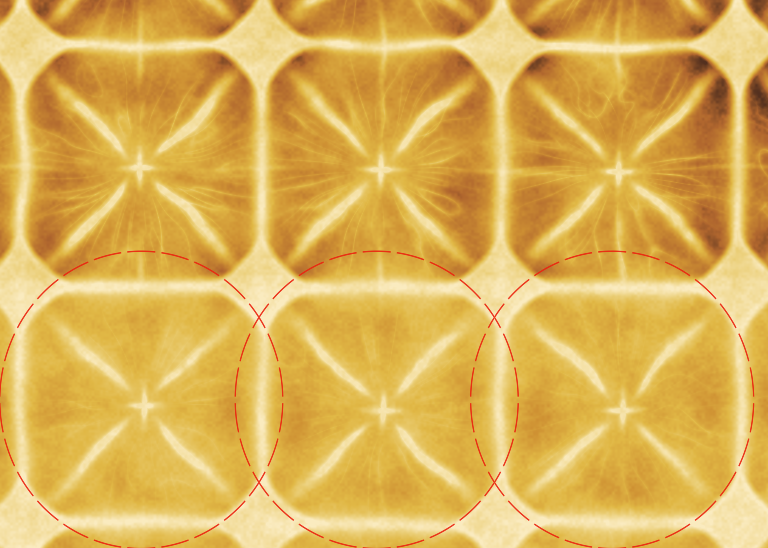
A Shadertoy shader for this pattern:

```glsl
const float CELLS_ACROSS = 3.213;
const vec2 FIRST_NODE = vec2(0.095, 0.192);
const float WOBBLE = 0.03;
const float WALL_WIDTH = 0.032;
const float NODE_RADIUS = 0.225;
const float NODE_POWER = 0.75;
const float RAY_WIDTH = 0.012;
const float RAY_SPREAD = 0.04;
const float CROSS_ARM = 0.075;
const float UPPER_LEVEL = 0.75;
const float LOWER_LEVEL = 2.6;
const float CREAM_LEVEL = 4.95;
const vec2 RING_START = vec2(0.496, 1.481);
const vec2 RING_RADIUS = vec2(0.592, 0.622);
const float RING_STEP = 0.985;
const float RING_DASHES = 26.0;
const float RING_HALF_WIDTH = 0.003;
const vec3 RING_COLOUR = vec3(0.92, 0.14, 0.06);
const float TAU = 6.2831853;
// Brown to cream, one stop per brightness level
const vec3 RAMP[6] = vec3[6](
    vec3(0.33, 0.19, 0.12), vec3(0.69, 0.40, 0.18), vec3(0.81, 0.57, 0.20),
    vec3(0.88, 0.72, 0.27), vec3(0.92, 0.81, 0.47), vec3(0.98, 0.92, 0.75));

float hash(vec2 p) {
    vec3 h = fract(vec3(p.xyx) * 0.1031);
    h += dot(h, h.yzx + 33.33);
    return fract((h.x + h.y) * h.z);
}

float noise(vec2 p) {
    vec2 i = floor(p), f = fract(p);
    f = f * f * (3.0 - 2.0 * f);
    return mix(mix(hash(i), hash(i + vec2(1, 0)), f.x),
               mix(hash(i + vec2(0, 1)), hash(i + vec2(1, 1)), f.x), f.y);
}

float fbm(vec2 p) {
    return 0.55 * noise(p) + 0.3 * noise(p * 2.1 + 7.0) + 0.15 * noise(p * 4.3 + 19.0);
}

float bell(float x, float width) {
    x /= width;
    return exp(-x * x);
}

vec3 ramp(float level) {
    level = clamp(level, 0.0, 4.999);
    int i = int(level);
    return mix(RAMP[i], RAMP[i + 1], fract(level));
}

// Soft strands fanning out from the cell centre
float filaments(vec2 q, float seed) {
    float r = length(q);
    vec2 dir = q / max(r, 0.001);
    float bend = 1.6 * noise(q * 5.0 + seed);
    float n = noise(dir * 4.0 + seed + bend);
    float m = noise(dir * 9.0 + seed * 2.0 - bend);
    float strands = pow(1.0 - abs(2.0 * n - 1.0), 5.0) + 0.5 * pow(1.0 - abs(2.0 * m - 1.0), 5.0);
    strands *= 0.4 + 1.1 * noise(q * 9.0 + seed);
    return strands * smoothstep(0.08, 0.25, r) * (1.0 - smoothstep(0.3, 0.58, r));
}

// Four diagonal rays with a small cross at their meeting point
float star(vec2 q, vec2 id) {
    vec2 a = abs(q);
    float along = (a.x + a.y) * 0.7071, across = (a.x - a.y) * 0.7071;
    across += 0.03 * (noise(q * 6.0 + id * 7.0) - 0.5);
    float strength = 0.75 + 0.35 * hash(id * 4.0 + sign(q) + 11.0);
    float rays = bell(across, RAY_WIDTH + RAY_SPREAD * along) + 0.3 * bell(across, 0.06);
    rays *= strength * smoothstep(0.04, 0.15, along) * (1.0 - smoothstep(0.26, 0.7, along));
    rays *= 0.8 + 0.4 * noise(q * 24.0 + id * 9.0);
    float arms = max(bell(a.x, 0.014) * bell(a.y, CROSS_ARM), bell(a.y, 0.014) * bell(a.x, CROSS_ARM));
    arms *= 0.7 + 0.6 * noise(q * 40.0 + id * 5.0);
    return clamp(rays + arms + 0.4 * bell(length(q), 0.06), 0.0, 1.0);
}

// Dashed ellipses along the lower row
float rings(vec2 p, float pixel) {
    float ink = 0.0;
    for (int i = 0; i < 3; i++) {
        vec2 e = (p - RING_START - vec2(float(i) * RING_STEP, 0.0)) / RING_RADIUS;
        float d = abs(length(e) - 1.0) * 0.607;
        float dash = abs(fract(atan(e.y, e.x) / TAU * RING_DASHES) - 0.5);
        float line = 1.0 - smoothstep(RING_HALF_WIDTH - 0.5 * pixel, RING_HALF_WIDTH + 0.5 * pixel, d);
        ink = max(ink, line * (1.0 - smoothstep(0.39, 0.43, dash)));
    }
    return ink;
}

void mainImage(out vec4 fragColor, in vec2 fragCoord) {
    float pixel = CELLS_ACROSS / iResolution.x;
    vec2 p = vec2(fragCoord.x, iResolution.y - fragCoord.y) * pixel - FIRST_NODE;
    vec2 w = p + WOBBLE * (vec2(noise(p * 4.0 + 3.0), noise(p * 4.0 + 31.0)) - 0.5);
    vec2 id = floor(w), a = abs(w - round(w));
    vec2 q = w - id - 0.5 - vec2(0.0, 0.015);
    vec2 s = pow(a + 0.0001, vec2(NODE_POWER));
    float node = pow(s.x + s.y, 1.0 / NODE_POWER) - NODE_RADIUS;
    float lower = smoothstep(0.93, 1.03, p.y);
    // Cell floor: dark upper row, golden lower row, shaded pockets
    float level = mix(UPPER_LEVEL + 0.5 * p.y, LOWER_LEVEL, lower);
    level += mix(1.6, 0.3, lower) * bell(length(q), 0.32);
    level -= 0.6 * (1.0 - lower) * smoothstep(2.2, 3.1, p.x);
    level -= mix(0.6, 0.15, lower) * bell(node, 0.16);
    level -= 0.6 * lower * (bell(abs(q.x) - 0.37, 0.08) * bell(q.y, 0.14) + bell(abs(q.y) - 0.36, 0.07) * bell(q.x, 0.14));
    level += mix(1.8, 1.2, lower) * (fbm(p * 5.0) - 0.5) + mix(1.1, 0.45, lower) * filaments(q, hash(id + 2.0) * 40.0);
    // Haze beside the walls, and thin streaks through their middles
    float haze = 1.7 * bell(a.y, 0.13) * smoothstep(0.1, 0.35, a.x) + 1.3 * bell(a.x, 0.08);
    level += haze * mix(1.0, 0.5, lower);
    float streak = bell(q.x, 0.014) * bell(a.y, 0.17) + 0.6 * bell(q.y, 0.012) * bell(a.x, 0.2);
    level += 1.2 * streak * mix(1.0, 0.2, lower);
    // Bright structure: star, walls, concave diamond nodes
    level = mix(level, CREAM_LEVEL, 0.88 * star(q, id));
    float wear = 0.8 + 0.35 * noise(p * 9.0);
    float walls = max(bell(a.y, WALL_WIDTH * mix(0.9, 1.2, lower)), 0.9 * bell(a.x, WALL_WIDTH)) * wear;
    level = mix(level, CREAM_LEVEL, clamp(walls, 0.0, 1.0));
    float nodeLevel = mix(4.4, 4.7, lower) + 0.4 * bell(node, 0.04) + 0.9 * (fbm(p * 11.0) - 0.5);
    level = mix(level, nodeLevel, 0.95 * (1.0 - smoothstep(-0.03, 0.045, node)));
    // Grain and overlay
    level += 0.3 * (noise(p * 85.0) - 0.5) + 0.25 * (noise(p * 40.0) - 0.5);
    fragColor = vec4(mix(ramp(level), RING_COLOUR, 0.9 * rings(p, pixel)), 1.0);
}
```
